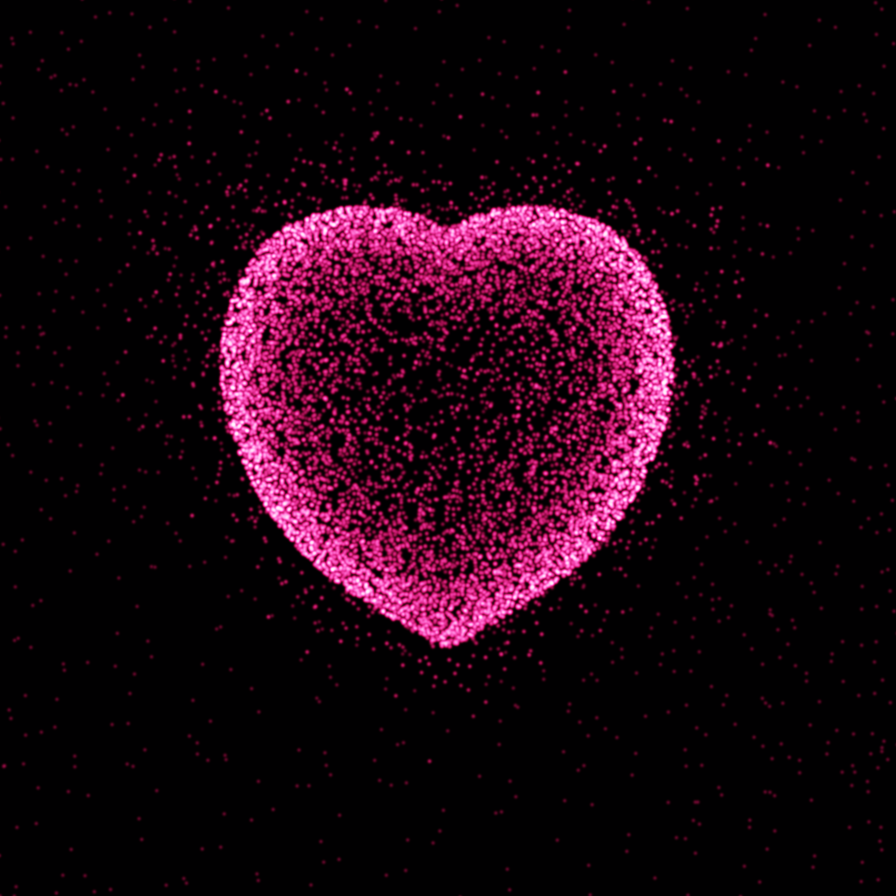
Write a Shadertoy shader that draws this background.

```glsl
// Draws a heart of glowing pink particles with a bright rim and a sparse halo on black.

vec3 hash3(vec3 p) {
    vec3 k = vec3(dot(p, vec3(127.1, 311.7, 74.7)),
                  dot(p, vec3(269.5, 183.3, 246.1)),
                  dot(p, vec3(113.5, 271.9, 124.6)));
    return fract(sin(k) * 43758.5453);
}

// Distance from the heart's centre to its outline; angle is 0 at the tip, pi at the notch
float heartRadius(float angle) {
    float tip = 0.052 * exp(-3.4 * angle);
    float lobe = 0.0234 * smoothstep(1.0, 2.1, angle);
    float notch = 0.082 * pow(max(angle - 2.25, 0.0) / 0.89, 1.3);
    return 0.238 + tip + lobe - notch;
}

// x: chance that a particle exists here, y: its brightness
vec2 particleField(vec2 pos) {
    vec2 d = pos - vec2(0.499, 0.564);
    float angle = atan(abs(d.x), -d.y);
    float q = length(d) / heartRadius(angle);
    float down = 0.5 + 0.5 * cos(angle);

    // Halo: thins out faster below the heart
    if (q > 1.0) {
        float chance = 0.1 * (1.0 - 0.35 * down) * exp(-(q - 1.0) * mix(3.7, 8.0, down));
        return vec2(chance, 0.85);
    }

    // Body: dim core, dense rim that is brightest at the sides
    float rim = smoothstep(0.7, 0.97, q) * mix(0.45, 1.0, sin(angle));
    float crown = 0.12 * smoothstep(0.3, 0.7, q) * smoothstep(2.0, 3.0, angle);
    return vec2(0.08 + 0.65 * q * q * q + crown, 0.8 + 0.6 * q + 1.9 * rim);
}

void mainImage(out vec4 fragColor, in vec2 fragCoord) {
    vec2 uv = (fragCoord - 0.5 * iResolution.xy) / iResolution.y + 0.5;
    const float cells = 180.0;
    float light = 0.0;

    // Overlapping jittered grids of soft dots
    for (int layer = 0; layer < 4; layer++) {
        vec2 shift = vec2(0.37, 0.61) * float(layer);
        vec2 grid = uv * cells + shift;
        for (int y = -1; y <= 1; y++) {
            for (int x = -1; x <= 1; x++) {
                vec2 cell = floor(grid) + vec2(x, y);
                vec3 rnd = hash3(vec3(cell, float(layer) * 17.0));
                vec2 centre = cell + rnd.xy;
                vec2 field = particleField((centre - shift) / cells);
                if (rnd.z < field.x) {
                    vec2 d = grid - centre;
                    float sparkle = 0.5 + rnd.z / field.x;
                    light += field.y * sparkle * exp(-6.9 * dot(d, d));
                }
            }
        }
    }

    // Crimson for single dots, through pink to white where they pile up
    vec3 exposure = vec3(light, 0.045 * light + 0.02 * light * light, 0.38 * light);
    vec3 color = 1.0 - exp(-exposure);
    fragColor = vec4(max(color, vec3(0.004, 0.0, 0.004)), 1.0);
}
```
